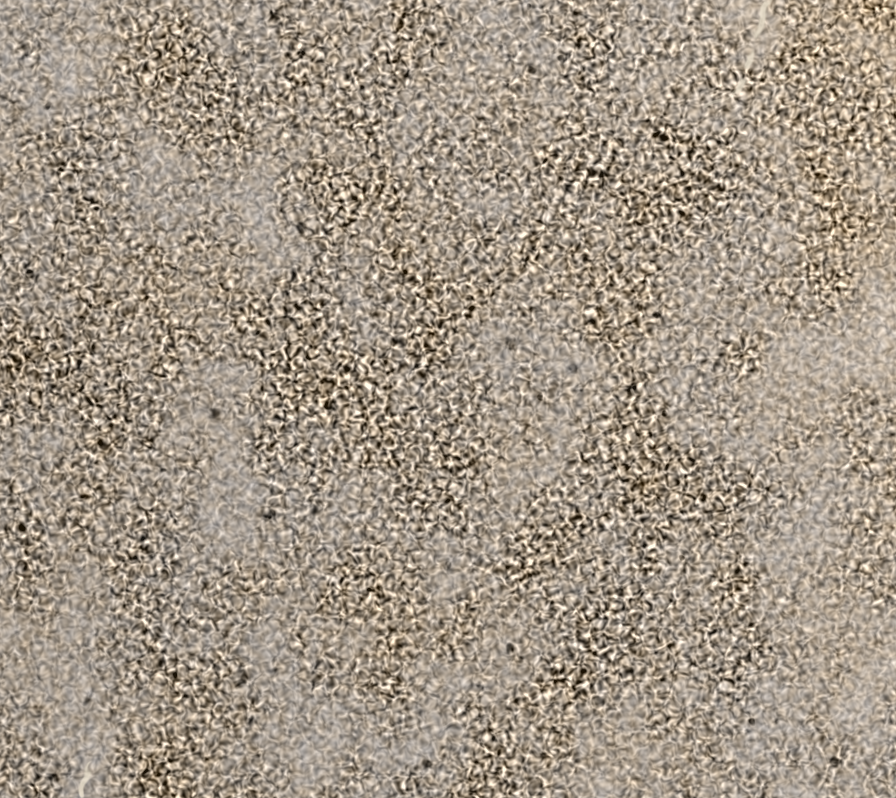
Reproduce this texture procedurally as a Shadertoy shader.

```glsl
// Weathered, fine-grained stone: two rotated octaves of warped gradient noise
// make the grit, slow noise varies its roughness, stain and tint, and
// sparse dark pits and pale broken scratches lie on top.

float hash(vec2 p) {
    return fract(sin(dot(p, vec2(127.1, 311.7))) * 43758.5453);
}

// Slope of a random unit gradient at a lattice point
float slope(vec2 cell, vec2 offset) {
    float angle = 6.2832 * hash(cell);
    return dot(vec2(cos(angle), sin(angle)), offset);
}

float gradientNoise(vec2 p) {
    vec2 i = floor(p), f = fract(p);
    vec2 u = f * f * f * (f * (f * 6.0 - 15.0) + 10.0);
    vec2 e = vec2(1.0, 0.0);
    return mix(mix(slope(i, f), slope(i + e.xy, f - e.xy), u.x),
               mix(slope(i + e.yx, f - e.yx), slope(i + e.xx, f - e.xx), u.x), u.y);
}

vec2 rotate(vec2 p, float a) {
    return mat2(cos(a), sin(a), -sin(a), cos(a)) * p;
}

// Broad patches: positive where the surface is rough and stained
float roughPatches(vec2 p) {
    float n = 0.5 * gradientNoise(p * 4.0 + 7.3);
    n += 0.5 * gradientNoise(rotate(p, 0.7) * 10.0 + 31.0);
    n += 0.45 * gradientNoise(rotate(p, 1.9) * 26.0 + 53.0);
    n += 0.2 * gradientNoise(p * vec2(14.0, 3.0) + 11.0);
    return n + 0.16 * exp(-8.0 * dot(p - vec2(0.52, 0.6), p - vec2(0.52, 0.6))) - 0.04;
}

// Fine grit, about one hundredth of the canvas high per grain
float grit(vec2 p) {
    vec2 warp = vec2(gradientNoise(p * 70.0 + 3.0), gradientNoise(p * 70.0 + 90.0));
    vec2 q = p + 0.004 * warp;
    return gradientNoise(rotate(q, 0.45) * 118.0) + 0.85 * gradientNoise(rotate(q, 1.2) * 192.0 + 17.0);
}

// Sparse dark pits, one candidate per cell
float pits(vec2 p) {
    vec2 q = p * 15.0, home = floor(q);
    float cover = 0.0;
    for (int y = -1; y <= 1; y++)
    for (int x = -1; x <= 1; x++) {
        vec2 cell = home + vec2(x, y);
        vec2 center = cell + vec2(hash(cell + 4.1), hash(cell + 8.7));
        float radius = 0.04 + 0.06 * hash(cell + 2.3);
        float d = length(q - center) + 0.06 * gradientNoise(q * 8.0);
        float present = step(0.8, hash(cell + 6.9));
        cover = max(cover, present * (1.0 - smoothstep(radius * 0.5, radius * 1.5, d)));
    }
    return cover;
}

// Pale scratch from a to b, ragged and broken along its length
float scratch(vec2 p, vec2 a, vec2 b, float width) {
    vec2 q = p + 0.006 * vec2(gradientNoise(p * 45.0), gradientNoise(p * 45.0 + 20.0));
    vec2 ab = b - a;
    float h = clamp(dot(q - a, ab) / dot(ab, ab), 0.0, 1.0);
    float line = 1.0 - smoothstep(width * 0.3, width, length(q - a - h * ab));
    return line * smoothstep(-0.25, 0.15, gradientNoise(p * 60.0 + 40.0));
}

void mainImage(out vec4 fragColor, in vec2 fragCoord) {
    vec2 p = fragCoord / iResolution.y;
    float rough = roughPatches(p);

    // Tone: grit is stronger and darker in rough patches
    float tone = 0.605 + grit(p) * clamp(0.84 + 1.3 * rough, 0.42, 1.25);
    tone -= 0.28 * rough;
    tone += 0.07 * (p.x - 0.56) + 0.05 * (p.y - 0.5);
    tone -= 0.55 * pits(p);
    tone = clamp(tone, -0.3, 1.35);
    vec3 color = mix(vec3(0.27, 0.24, 0.20), vec3(0.88, 0.82, 0.75), tone);

    // Tint: ochre stains and grains against cooler grey
    float warmth = 0.5 * rough + 0.45 * gradientNoise(p * 75.0 + 61.0)
                 + 0.25 * gradientNoise(p * 7.0 + 19.0);
    warmth += 0.35 * smoothstep(0.85, 1.15, p.x) * p.y;
    color += warmth * vec3(0.06, 0.0, -0.09);

    // Scratches near two corners
    float pale = scratch(p, vec2(0.963, 1.0), vec2(0.925, 0.885), 0.006);
    pale = max(pale, 0.6 * scratch(p, vec2(0.925, 0.885), vec2(0.875, 0.865), 0.004));
    pale = max(pale, scratch(p, vec2(0.113, 0.042), vec2(0.102, 0.004), 0.005));
    color = mix(color, vec3(0.92, 0.88, 0.80), 0.8 * pale);

    fragColor = vec4(clamp(color, 0.0, 1.0), 1.0);
}
```
